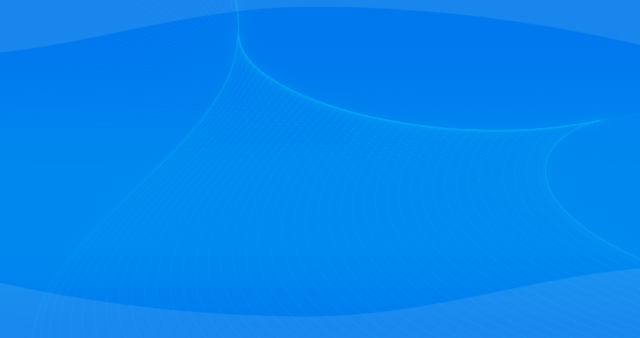
Write a Shadertoy shader that draws this background.

```glsl
// Blue backdrop with a string-art web: straight threads run tangent to cubic
// curves, so their crossings form bright cusped edges; a second set of bent
// threads fills the lower half, and two pale waves frame top and bottom.

vec2 bezier(vec2 a, vec2 b, vec2 c, vec2 d, float t) {
    float s = 1.0 - t;
    return s * s * s * a + 3.0 * s * s * t * b + 3.0 * s * t * t * c + t * t * t * d;
}

float segmentDistance(vec2 p, vec2 a, vec2 b) {
    vec2 ab = b - a;
    return length(p - a - ab * clamp(dot(p - a, ab) / dot(ab, ab), 0.0, 1.0));
}

// Returns (edge glow, sum of tangent threads) for one curve.
vec2 threadedCurve(vec2 p, vec2 a, vec2 b, vec2 c, vec2 d, float width) {
    const int COUNT = 48;
    float nearest = 9.0, threads = 0.0;
    vec2 from = a;
    for (int i = 1; i <= COUNT; i++) {
        vec2 to = bezier(a, b, c, d, float(i) / float(COUNT));
        vec2 dir = normalize(to - from);
        vec2 rel = p - from;
        float across = abs(rel.x * dir.y - rel.y * dir.x);
        threads += (1.0 - smoothstep(0.0, width, across)) * exp(-1.1 * length(rel));
        nearest = min(nearest, segmentDistance(p, from, to));
        from = to;
    }
    float glow = 0.7 * (1.0 - smoothstep(0.0, width * 1.3, nearest)) + 0.3 * exp(-nearest * 70.0);
    return vec2(glow, threads);
}

// Wave height above its lowest point, u measured from that point.
float waveRise(float u) {
    return u < 0.0 ? 0.43 * u * u : 0.074 * (1.0 - cos(3.14159 * u / 0.6));
}

void mainImage(out vec4 fragColor, in vec2 fragCoord) {
    vec2 uv = fragCoord / iResolution.xy;
    vec2 p = uv * vec2(1.896, 1.0);
    float pixel = 1.0 / iResolution.y;
    float width = max(0.0026, pixel);

    // Vertical gradient, lightest a little below the middle
    float light = smoothstep(0.9, 0.45, p.y) * smoothstep(-0.05, 0.3, p.y);
    vec3 color = mix(vec3(0.0, 0.475, 0.932), vec3(0.0, 0.535, 0.935), light);

    // Area below the hanging edge
    float hangingEdge = 0.61 + 0.28 * exp(-4.5 * max(p.x - 0.71, 0.0));
    float below = smoothstep(0.01, -0.03, p.y - hangingEdge);

    // Tangent threads and the bright edges they form
    vec2 hanging = threadedCurve(p, vec2(0.709, 0.889), vec2(0.714, 0.717),
                                 vec2(1.281, 0.544), vec2(1.773, 0.643), width);
    vec2 rightFold = threadedCurve(p, vec2(1.773, 0.643), vec2(1.552, 0.581),
                                   vec2(1.527, 0.384), vec2(1.946, 0.212), width);
    vec2 leftSweep = threadedCurve(p, vec2(0.692, 1.025), vec2(0.813, 0.594),
                                   vec2(0.172, 0.409), vec2(0.094, 0.0), width);
    float web = 0.42 * hanging.x + 0.2 * rightFold.x;
    web += leftSweep.x * mix(0.08, 0.4, smoothstep(0.3, 0.95, p.y));
    web += 0.10 * hanging.y + 0.055 * rightFold.y * mix(0.5, 1.0, below);

    // Bent threads between the left sweep and the right fold
    float leftX = 0.094 + 0.615 * smoothstep(0.0, 0.9, p.y);
    float rightX = 1.613 + 4.0 * (p.y - 0.495) * (p.y - 0.495);
    float span = (p.x - leftX) / (rightX - leftX);
    float index = 44.0 * pow(clamp(span, 0.0001, 1.0), 0.75);
    float offset = abs(fract(index) - 0.5) / max(fwidth(index) * iResolution.y, 0.0001);
    float inside = step(0.0, span) * step(span, 1.0) * below;
    web += 0.10 * inside * (1.0 - smoothstep(0.0, width, offset));
    web += 0.03 * inside * smoothstep(0.1, 0.5, p.y);

    color = mix(color, vec3(0.03, 0.7, 0.97), min(web, 0.6));

    // Pale waves, each the half-turn of the other
    float topGap = 1.0 - uv.y - 0.02 - waveRise(0.488 - uv.x);
    float bottomGap = uv.y - 0.064 - waveRise(uv.x - 0.48);
    float band = 1.0 - smoothstep(-pixel, pixel, min(topGap, bottomGap));
    color = mix(color, vec3(0.98, 0.97, 0.95), 0.1 * band);

    fragColor = vec4(color, 1.0);
}
```
